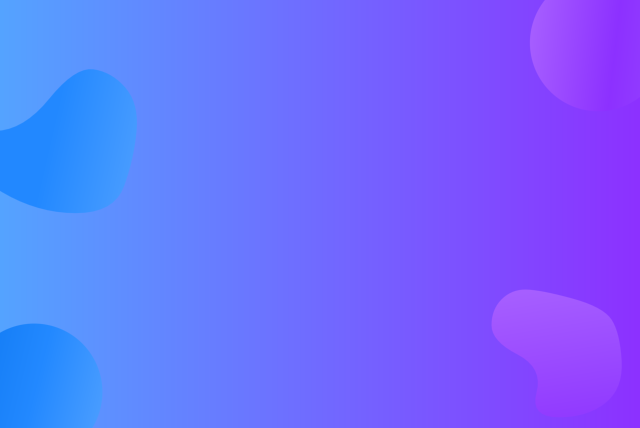
Give the GLSL for this background, as a WebGL 1 fragment shader.

```glsl
precision highp float;

uniform vec2 u_resolution;

const int CONTROLS = 10;
const int STEPS = 8;

const vec3 SKY = vec3(0.33, 0.64, 1.0);
const vec3 VIOLET = vec3(0.55, 0.19, 1.0);
const vec3 DEEP_BLUE = vec3(0.09, 0.50, 0.97);
const vec3 BLUE = vec3(0.135, 0.535, 1.0);
const vec3 LIGHT_BLUE = vec3(0.28, 0.61, 1.0);
const vec3 LILAC = vec3(0.65, 0.37, 1.0);
const vec3 PURPLE = vec3(0.57, 0.23, 1.0);

// Position along the line from a to b, limited to 0..1
float ramp(vec2 p, vec2 a, vec2 b) {
  vec2 axis = b - a;
  return clamp(dot(p - a, axis) / dot(axis, axis), 0.0, 1.0);
}

float segmentDistance(vec2 p, vec2 a, vec2 b) {
  return length(p - mix(a, b, ramp(p, a, b)));
}

// True when a ray to the right of p crosses the segment
bool crosses(vec2 p, vec2 a, vec2 b) {
  if ((a.y > p.y) == (b.y > p.y)) return false;
  return p.x < a.x + (b.x - a.x) * (p.y - a.y) / (b.y - a.y);
}

vec2 bezier(vec2 a, vec2 b, vec2 c, float t) {
  return mix(mix(a, b, t), mix(b, c, t), t);
}

// Signed distance to a closed quadratic spline
float blobDistance(vec2 p, vec2 controls[CONTROLS]) {
  float nearest = 10.0;
  float side = 1.0;
  vec2 previous = controls[CONTROLS - 2];
  vec2 current = controls[CONTROLS - 1];
  for (int i = 0; i < CONTROLS; i++) {
    vec2 next = controls[i];
    vec2 start = 0.5 * (previous + current);
    vec2 end = 0.5 * (current + next);
    vec2 a = start;
    for (int j = 1; j <= STEPS; j++) {
      vec2 b = bezier(start, current, end, float(j) / float(STEPS));
      nearest = min(nearest, segmentDistance(p, a, b));
      if (crosses(p, a, b)) side = -side;
      a = b;
    }
    previous = current;
    current = next;
  }
  return side * nearest;
}

float circleDistance(vec2 p, vec2 center, float radius) {
  return length(p - center) - radius;
}

vec3 paint(vec3 base, vec3 fill, float dist, float blur) {
  return mix(base, fill, 1.0 - smoothstep(-blur, blur, dist));
}

void main() {
  vec2 uv = gl_FragCoord.xy / u_resolution;
  vec2 p = uv * vec2(1.5, 1.0);
  float blur = 0.75 / u_resolution.y;

  // Backdrop
  vec3 color = mix(SKY, VIOLET, uv.x);

  // Blue blob
  vec2 blob[CONTROLS];
  blob[0] = vec2(-0.078, 0.693);
  blob[1] = vec2(0.055, 0.695);
  blob[2] = vec2(0.176, 0.844);
  blob[3] = vec2(0.262, 0.832);
  blob[4] = vec2(0.326, 0.758);
  blob[5] = vec2(0.314, 0.629);
  blob[6] = vec2(0.268, 0.502);
  blob[7] = vec2(0.088, 0.502);
  blob[8] = vec2(-0.078, 0.600);
  blob[9] = vec2(-0.117, 0.646);
  vec3 fill = mix(BLUE, LIGHT_BLUE, ramp(p, vec2(0.117, 0.658), vec2(0.312, 0.613)));
  color = paint(color, fill, blobDistance(p, blob), blur);

  // Lilac blob
  blob[0] = vec2(1.152, 0.277);
  blob[1] = vec2(1.199, 0.324);
  blob[2] = vec2(1.266, 0.323);
  blob[3] = vec2(1.414, 0.283);
  blob[4] = vec2(1.453, 0.223);
  blob[5] = vec2(1.461, 0.092);
  blob[6] = vec2(1.377, 0.025);
  blob[7] = vec2(1.242, 0.025);
  blob[8] = vec2(1.273, 0.141);
  blob[9] = vec2(1.152, 0.203);
  fill = mix(LILAC, PURPLE, ramp(p, vec2(1.27, 0.324), vec2(1.318, 0.027)));
  color = paint(color, fill, blobDistance(p, blob), blur);

  // Blue disc
  fill = mix(DEEP_BLUE, BLUE, ramp(p, vec2(-0.02, 0.131), vec2(0.088, 0.105)));
  fill = mix(fill, LIGHT_BLUE, ramp(p, vec2(0.088, 0.105), vec2(0.24, 0.066)));
  color = paint(color, fill, circleDistance(p, vec2(0.08, 0.084), 0.16), blur);

  // Lilac disc
  fill = mix(LILAC, VIOLET, ramp(p, vec2(1.242, 0.922), vec2(1.443, 0.898)));
  fill = mix(fill, PURPLE, ramp(p, vec2(1.443, 0.898), vec2(1.52, 0.889)));
  color = paint(color, fill, circleDistance(p, vec2(1.402, 0.9), 0.16), blur);

  gl_FragColor = vec4(color, 1.0);
}
```
